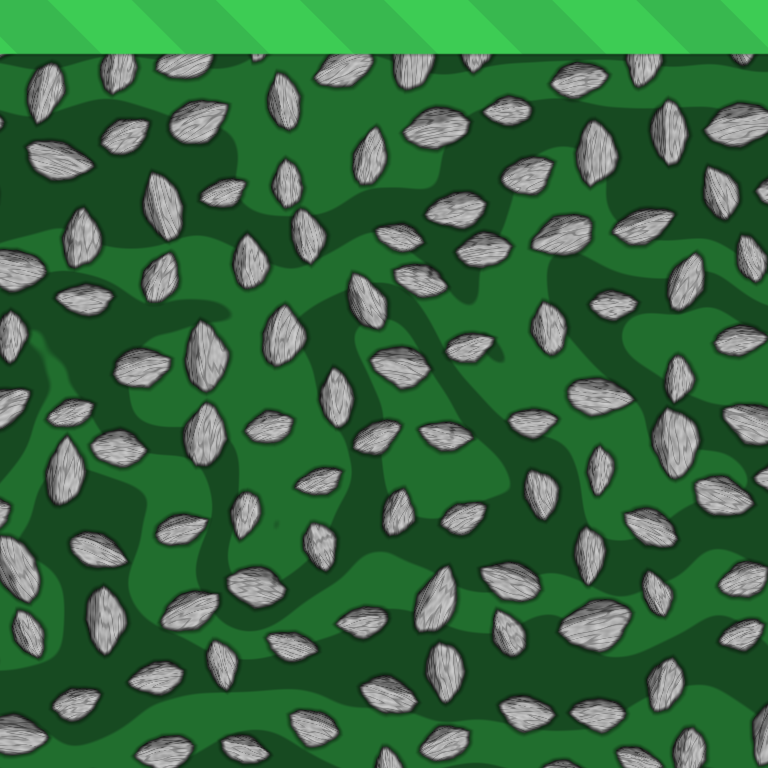
Write a Shadertoy shader that draws this texture.

```glsl
#define STRIP_HEIGHT 0.0703
#define STRIPE_PERIOD 0.219
#define CELL 0.097
#define LATTICE_TILT 0.3
#define ROCK_MIN 0.032
#define ROCK_MAX 0.050
#define SWIRL_SCALE 4.5
#define SWIRL_CALM 0.8
#define SWIRL_WILD 1.9
#define SOFT 0.0014

const vec3 DARK_GREEN = vec3(0.09, 0.29, 0.13);
const vec3 MID_GREEN = vec3(0.13, 0.43, 0.18);
const vec3 STRIP_DEEP = vec3(0.22, 0.72, 0.31);
const vec3 STRIP_LIGHT = vec3(0.24, 0.80, 0.33);

vec4 hash4(vec2 p) {
    vec4 q = fract(p.xyxy * vec4(0.1031, 0.1030, 0.0973, 0.1099));
    q += dot(q, q.wzxy + 33.33);
    return fract((q.xxyz + q.yzzw) * q.zywx);
}

mat2 rotation(float a) {
    float c = cos(a), s = sin(a);
    return mat2(c, s, -s, c);
}

float cornerSlope(vec2 cell, vec2 offset) {
    float a = 6.2832 * hash4(cell + 7.0).x;
    return dot(vec2(cos(a), sin(a)), offset);
}

// Gradient noise, about -0.7 to 0.7
float noise(vec2 p) {
    vec2 i = floor(p), f = p - i;
    vec2 u = f * f * f * (f * (f * 6.0 - 15.0) + 10.0);
    vec2 e = vec2(1.0, 0.0);
    return mix(mix(cornerSlope(i, f), cornerSlope(i + e, f - e), u.x),
               mix(cornerSlope(i + e.yx, f - e.yx), cornerSlope(i + 1.0, f - 1.0), u.x), u.y);
}

// Winding bands: level near the top and bottom, curling in the middle
vec3 ground(vec2 p) {
    float y = p.y - 0.5;
    float wild = 1.0 - smoothstep(0.12, 0.4, abs(y + 0.02));
    float swirl = noise(p * SWIRL_SCALE + 3.0) + 0.15 * noise(p * SWIRL_SCALE * 2.2);
    float level = 2.0 * y + 8.0 * y * y * y + mix(SWIRL_CALM, SWIRL_WILD, wild) * swirl;
    float wave = sin(6.2832 * level);
    float w = fwidth(wave) + 0.02;
    return mix(DARK_GREEN, MID_GREEN, smoothstep(-w, w, wave));
}

// Grey of the stone face: dark upper facet, long cracks, fine grain
float stoneGrey(vec2 q, vec2 seed) {
    float bend = q.y + 0.15 * q.x * q.x;
    float facet = smoothstep(0.22, 0.42, bend + 0.35 * noise(q * 1.6 + seed));
    float streak = noise(vec2(q.x * 1.1, bend * 4.5) + seed);
    float crack = 1.0 - smoothstep(0.02, 0.13, abs(streak));
    float grain = noise(q * vec2(4.0, 7.0) + seed.yx);
    return mix(0.69, 0.46, facet) - 0.15 * crack + 0.14 * grain + 0.06 * streak - 0.04 * q.y;
}

// Lays one stone with its soft shadow and dark rim over the colour
vec3 addRock(vec3 color, vec2 p, vec2 cell) {
    vec4 h = hash4(cell + 31.0), k = hash4(cell + 83.0);
    float major = mix(ROCK_MIN, ROCK_MAX, h.x * h.x);
    vec2 size = major * vec2(1.0, mix(0.6, 0.76, h.y));
    float angle = (k.x < 0.5 ? 0.0 : 1.5708) + 0.9 * (k.y - 0.5) - LATTICE_TILT;

    // The jitter keeps each stone within its own cell
    vec2 axis = vec2(cos(angle), sin(angle));
    vec2 extent = vec2(length(size * axis), length(size * axis.yx));
    vec2 room = max(vec2(0.0), vec2(0.51 * CELL) - extent);
    vec2 q = (p - (2.0 * h.zw - 1.0) * room) * rotation(angle) / size;

    // Pointed oval, flatter above, with an uneven outline
    q.y *= mix(0.96, 1.25, smoothstep(-0.2, 0.2, q.y));
    q.x += 0.16 * (k.z - 0.5) * q.y;
    float theta = atan(q.y, q.x);
    float outline = 1.0 + 0.07 * sin(theta + 6.2832 * k.z) + 0.05 * sin(3.0 * theta + 6.2832 * k.w)
                  + 0.025 * sin(5.0 * theta + 9.0 * h.y) + 0.012 * sin(11.0 * theta + 9.0 * h.z);
    float r = mix(length(q), abs(q.x) + abs(q.y), 0.28);
    float d = (r - outline) * max(length(q), 0.001) / max(length(q / size), 0.01);

    color *= mix(0.55, 1.0, smoothstep(-0.001, 0.007, d));
    float rim = mix(0.3, 1.0, smoothstep(0.0, 0.0065, -d));
    vec3 stone = vec3(clamp(stoneGrey(q, 40.0 * k.zw), 0.2, 0.8) * rim);
    return mix(color, stone, smoothstep(SOFT, -SOFT, d));
}

// Tilted rows of cells, each row shifted by its own amount
vec3 scatterRocks(vec3 color, vec2 p) {
    vec2 g = p * rotation(LATTICE_TILT) / CELL + 20.0;
    for (int j = -1; j <= 1; j++) {
        float row = floor(g.y) + float(j);
        float x = g.x + hash4(vec2(row, 5.0)).x;
        for (int i = -1; i <= 1; i++) {
            vec2 cell = vec2(floor(x) + float(i), row);
            color = addRock(color, (vec2(x, g.y) - cell - 0.5) * CELL, cell);
        }
    }
    return color;
}

// Bright top strip with slanted stripes
vec3 strip(vec2 p) {
    float t = abs(fract((p.x + p.y - 1.0 - 0.062) / STRIPE_PERIOD) - 0.25);
    t = min(t, 1.0 - t);
    float w = SOFT / STRIPE_PERIOD;
    return mix(STRIP_LIGHT, STRIP_DEEP, smoothstep(0.25 - w, 0.25 + w, t));
}

void mainImage(out vec4 fragColor, in vec2 fragCoord) {
    vec2 p = fragCoord / iResolution.y;
    float above = p.y - (1.0 - STRIP_HEIGHT);
    vec3 color = scatterRocks(ground(p), p);
    color *= mix(0.75, 1.0, smoothstep(0.0, 0.005, -above));
    color = mix(color, strip(p), smoothstep(-SOFT, SOFT, above));
    fragColor = vec4(color, 1.0);
}
```
